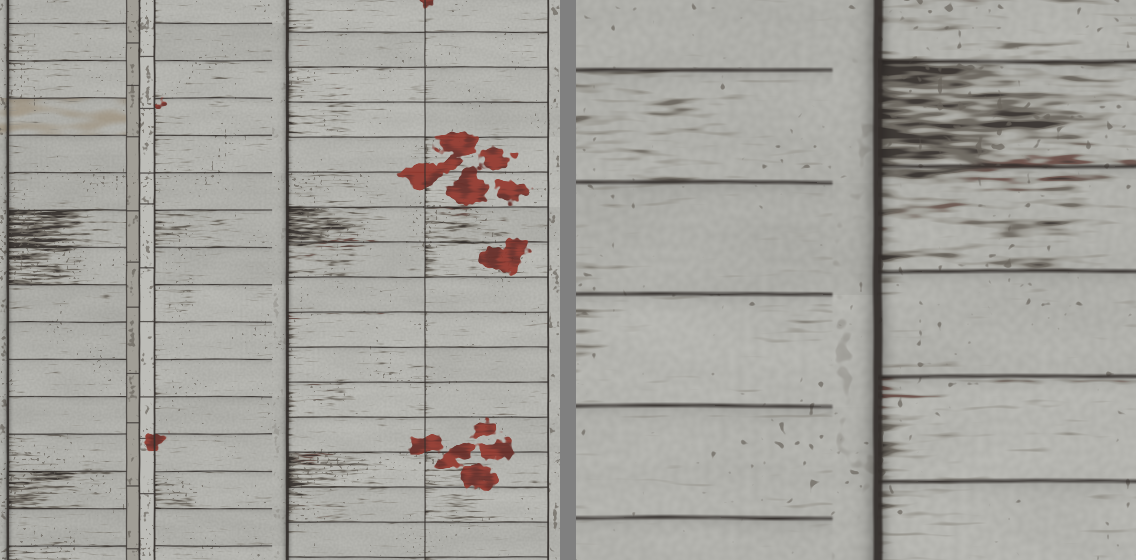
Left: the whole. Right: its middle third, enlarged.
Give the GLSL for this texture, as a three.js fragment shader.

```glsl
// Weathered painted shutters: two slatted leaves with stiles, grime and rust splashes.
#define LEFT_ROWS 15.0
#define RIGHT_ROWS 16.0
#define LEFT_SHIFT 0.375
#define RIGHT_SHIFT 0.083
#define GAP 0.0011
#define SOFT 0.0011
#define WEAR 1.1
#define RAGGED 0.022

varying vec2 vUv;

const vec3 PAINT = vec3(0.69, 0.69, 0.67);
const vec3 FADED = vec3(0.59, 0.58, 0.55);
const vec3 WOOD = vec3(0.41, 0.39, 0.36);
const vec3 DARK = vec3(0.20, 0.18, 0.17);
const vec3 RUST = vec3(0.58, 0.22, 0.18);
const vec3 DEEP_RUST = vec3(0.40, 0.17, 0.15);

float hash(vec2 p) {
  return fract(sin(dot(p, vec2(127.1, 311.7))) * 43758.5);
}

vec2 gradientAt(vec2 cell) {
  float a = 6.2832 * hash(cell);
  return vec2(cos(a), sin(a));
}

float noise(vec2 p) {
  vec2 i = floor(p), f = fract(p);
  vec2 u = f * f * f * (f * (f * 6.0 - 15.0) + 10.0);
  vec2 e = vec2(1.0, 0.0);
  float low = mix(dot(gradientAt(i), f), dot(gradientAt(i + e), f - e), u.x);
  float high = mix(dot(gradientAt(i + e.yx), f - e.yx), dot(gradientAt(i + 1.0), f - 1.0), u.x);
  return mix(low, high, u.y);
}

float band(float x, float a, float b) {
  return smoothstep(a - SOFT, a + SOFT, x) - smoothstep(b - SOFT, b + SOFT, x);
}

float line(float d, float halfWidth) {
  return 1.0 - smoothstep(halfWidth - SOFT, halfWidth + SOFT, abs(d));
}

float bell(float d, float width) {
  return exp(-d * d / (width * width));
}

// Signed distance to a spiral cluster of blobs
float splash(vec2 p, vec2 centre, float count, float size) {
  float d = 1.0;
  for (int i = 0; i < 8; i++) {
    float k = float(i);
    if (k >= count) break;
    float a = 2.4 * k + 9.0 * centre.y;
    vec2 c = centre + sqrt(k) * vec2(0.042, 0.022) * vec2(cos(a), sin(a));
    float r = size * mix(0.5, 1.0, hash(vec2(k, centre.y)));
    d = min(d, length((p - c) * vec2(0.75, 1.15)) - r);
  }
  return d;
}

void main() {
  vec2 p = vUv;

  // Panels and their boards
  float right = step(0.513, p.x);
  float second = step(0.25, p.x) * (1.0 - right);
  float last = step(0.759, p.x);
  float panelLeft = 0.015 + 0.261 * second + 0.500 * right + 0.244 * last;
  float fromLeft = max(p.x - panelLeft, 0.0);
  float panel = second + 2.0 * right + last;
  float slats = band(p.x, 0.015, 0.226) + band(p.x, 0.276, 0.486) + band(p.x, 0.513, 0.979);
  float rows = mix(LEFT_ROWS, RIGHT_ROWS, right);
  float shift = mix(LEFT_SHIFT, RIGHT_SHIFT, right);
  float wobble = 0.0012 * noise(vec2(p.x * 9.0, floor(p.y * rows)));
  float rowPos = (p.y + wobble) * rows - shift;
  float row = floor(rowPos), f = fract(rowPos);
  float edge = min(f, 1.0 - f) / rows;
  float boardY = (row + 0.5 + shift) / rows;
  float tone = hash(vec2(row, panel));

  // Paint and fine mottling
  vec3 col = PAINT + 0.035 * (tone - 0.5) + 0.012 * right;
  col += 0.025 * noise(p * vec2(12.0, 40.0)) + 0.03 * noise(p * 210.0);
  float stain = line(row - 11.0, 0.1) * (1.0 - step(0.226, p.x));
  stain *= smoothstep(-0.3, 0.4, noise(p * vec2(14.0, 50.0)));
  col = mix(col, vec3(0.60, 0.54, 0.45), 0.6 * stain);

  // Wear gathers on certain boards, at their left ends and along the gaps
  float strength = panel < 0.5 ? 1.0 : panel < 1.5 ? 0.38 : panel < 2.5 ? 0.85 : 0.5;
  float wear = max(bell(boardY - 0.58, 0.075), 0.75 * bell(boardY - 0.13, 0.05));
  wear = strength * (0.85 * wear + 0.35 * tone * tone) * WEAR;
  wear *= 1.0 - 0.8 * smoothstep(0.06, 0.2, fromLeft);
  wear += 0.2 * exp(-edge / 0.003) + 0.4 * exp(-fromLeft / 0.009) * (0.4 + tone);
  wear += 0.3 * noise(p * vec2(9.0, 16.0));
  float grain = noise(p * vec2(14.0, 190.0)) + 0.6 * noise(p * vec2(55.0, 340.0));
  float bare = grain + wear - 0.7;
  col = mix(col, FADED, 0.8 * slats * smoothstep(-0.3, 0.1, bare));
  vec3 wood = mix(WOOD, DEEP_RUST, 0.5 * right * smoothstep(0.15, 0.45, noise(p * vec2(8.0, 22.0))));
  col = mix(col, wood, 0.85 * slats * smoothstep(0.0, 0.28, bare));
  col = mix(col, DARK, 0.8 * slats * smoothstep(0.3, 0.6, bare));

  // Stiles between and beside the panels
  float batten = band(p.x, 0.226, 0.249);
  float strip = band(p.x, 0.249, 0.276);
  float post = band(p.x, 0.486, 0.513);
  float sides = 1.0 - band(p.x, 0.013, 0.979);
  float rough = noise(p * vec2(70.0, 32.0)) + 0.6 * noise(p * 150.0);
  col = mix(col, FADED + 0.04, batten);
  col = mix(col, PAINT + 0.05, strip);
  col -= 0.035 * post * smoothstep(0.49, 0.513, p.x);
  col = mix(col, WOOD, (batten + strip + 0.35 * post + sides) * 0.7 * smoothstep(0.28, 0.55, rough));

  // Cracks across the narrow stiles
  float crackRow = p.y * 10.0 + 0.4 * strip;
  float crackAt = 0.2 + 0.6 * hash(vec2(floor(crackRow), strip));
  float crack = line((fract(crackRow) - crackAt) / 10.0, 0.0011);
  col = mix(col, DARK, 0.75 * crack * (batten + strip));

  // Specks of chipped paint
  float chips = noise(p * 170.0) + 0.35 * noise(p * 14.0) + 0.25 * wear;
  col = mix(col, WOOD, 0.7 * smoothstep(0.5, 0.65, chips));

  // Board gaps with a soft shadow under each
  float faint = 0.75 + 0.5 * noise(vec2(p.x * 30.0, row + 7.0 * panel));
  col *= 1.0 - 0.12 * slats * exp(-(1.0 - f) / rows / 0.004);
  col = mix(col, DARK, slats * clamp(faint, 0.3, 1.0) * line(edge, GAP));

  // Rust splashes with ragged rims
  float rust = splash(p, vec2(0.835, 0.69), 7.0, 0.026);
  rust = min(rust, splash(p, vec2(0.895, 0.535), 2.0, 0.032));
  rust = min(rust, splash(p, vec2(0.825, 0.19), 6.0, 0.027));
  for (int i = 0; i < 2; i++)
    rust = min(rust, splash(p, vec2(0.281, 0.214 + 0.596 * float(i)), 1.0, 0.014));
  rust = min(rust, splash(p, vec2(0.758, 1.0), 1.0, 0.012));
  rust += RAGGED * noise(p * vec2(28.0, 38.0)) + 0.5 * RAGGED * noise(p * 85.0);
  vec3 rustTone = mix(RUST, DEEP_RUST, smoothstep(-0.25, 0.35, noise(p * 38.0) + 0.4 * grain));
  col = mix(col, rustTone, 0.92 * (1.0 - smoothstep(-0.002, 0.002, rust)));

  // Upright seams
  float x = p.x + 0.0008 * noise(vec2(p.y * 25.0, 3.0));
  float seam = max(line(x - 0.014, 0.0022), line(x - 0.513, 0.0026));
  seam = max(seam, max(line(x - 0.249, 0.0015), line(x - 0.276, 0.0016)));
  seam = max(seam, max(0.8 * line(x - 0.226, 0.0012), line(x - 0.979, 0.0016)));
  seam = max(seam, 0.8 * line(x - 0.759, 0.0012));
  col *= 1.0 - 0.25 * max(bell(x - 0.513, 0.006), bell(x - 0.014, 0.006));
  col = mix(col, DARK, 0.92 * seam);

  gl_FragColor = vec4(clamp(col, 0.0, 1.0), 1.0);
}
```
